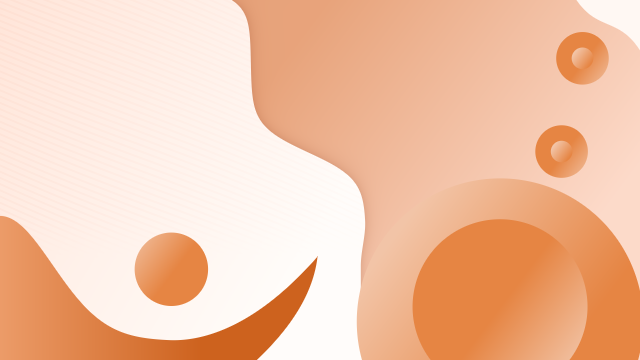
Write a Shadertoy shader that draws this background.

```glsl
// Peach and orange abstract background: flowing waves, soft discs and fine diagonal stripes.

// Positions are in canvas heights, origin at the lower left.
const vec2 FLOW = vec2(0.8, -0.6);              // direction of the gradients
const vec3 ORANGE = vec3(0.900, 0.520, 0.262);
const vec3 RUST = vec3(0.805, 0.385, 0.118);
const vec3 APRICOT = vec3(0.925, 0.610, 0.410);
const vec3 SAND = vec3(0.950, 0.770, 0.655);
const vec3 CLAY = vec3(0.908, 0.640, 0.482);
const vec3 BLUSH = vec3(0.990, 0.855, 0.790);
const vec3 PINK = vec3(1.000, 0.898, 0.850);
const vec3 CREAM = vec3(1.000, 0.990, 0.980);

const vec2 BIG_RING = vec2(1.389, 0.1065);
const vec2 BIG_CORE = vec2(1.389, 0.148);
const vec2 BALL = vec2(0.476, 0.252);
const vec2 UPPER_RING = vec2(1.618, 0.838);
const vec2 LOWER_RING = vec2(1.560, 0.579);

const float STRIPE_GAP = 0.0175;
const float STRIPE_SLOPE = 0.42;
const float STRIPE_STRENGTH = 0.022;
const float SHADOW_WIDTH = 0.016;
const float SHADOW_STRENGTH = 0.11;

// Coverage of a shape from its signed distance (negative inside).
float fill(float dist) {
    return clamp(0.5 - dist * iResolution.y, 0.0, 1.0);
}

float ramp(float from, float to, float v) {
    return clamp((v - from) / (to - from), 0.0, 1.0);
}

// Paints a disc; the colour runs along FLOW between two fractions of the radius.
void disc(inout vec3 col, vec2 p, float radius, vec3 first, vec3 last, vec2 span) {
    float along = dot(p, FLOW) / radius;
    vec3 tint = mix(first, last, ramp(span.x, span.y, along));
    col = mix(col, tint, fill(length(p) - radius));
}

// Right edge of the pale sheet, as x for a given height.
float sheetEdge(float y) {
    float top = 1.0 - y;
    float x = 0.6968 - 0.0532 * exp(-28.8 * top);
    x += 0.3194 / (1.0 + exp(-26.8 * (top - 0.4236)));
    x -= 0.0139 * smoothstep(0.613, 0.74, top);
    return x + 0.02 * smoothstep(0.85, 1.0, top);
}

float sheetDistance(vec2 p) {
    const float STEP = 0.002;
    float slope = (sheetEdge(p.y + STEP) - sheetEdge(p.y - STEP)) / (2.0 * STEP);
    return (p.x - sheetEdge(p.y)) / sqrt(1.0 + slope * slope);
}

// Swoosh in the lower left: a hill, then a parabola rising to the tip.
float swooshTop(float x) {
    float hill = x / 0.2072;
    float rise = max(x - 0.47, 0.0);
    return 0.0532 + 0.347 * exp(-hill * hill) + 1.378 * rise * rise;
}

float swooshDistance(vec2 p) {
    const float STEP = 0.002;
    float slope = (swooshTop(p.x + STEP) - swooshTop(p.x - STEP)) / (2.0 * STEP);
    float upper = (p.y - swooshTop(p.x)) / sqrt(1.0 + slope * slope);
    float drop = 0.287 - p.y;
    float lean = 0.1147 + 3.3 * drop;
    float right = (p.x - 0.882 + drop * (0.1147 + 1.65 * drop)) / sqrt(1.0 + lean * lean);
    return max(upper, right);
}

vec3 sheetColor(vec2 p) {
    vec3 col = mix(PINK, CREAM, ramp(0.0, 1.3, p.x + 0.6 * (1.0 - p.y)));
    // Fine, slightly bowed stripes fading to the right and below
    float phase = (p.y + STRIPE_SLOPE * p.x + 0.012 * sin(5.0 * p.x + 2.0 * p.y)) / STRIPE_GAP;
    float fromLine = abs(fract(phase) - 0.5);
    float line = 1.0 - smoothstep(0.08, 0.26, fromLine);
    float fade = smoothstep(0.27, 0.42, p.y) * (1.0 - 0.6 * ramp(0.1, 1.0, p.x));
    return col - STRIPE_STRENGTH * line * fade * vec3(0.1, 0.9, 1.1);
}

void mainImage(out vec4 fragColor, in vec2 fragCoord) {
    vec2 p = fragCoord / iResolution.y;

    // Peach backdrop
    vec3 col = mix(CLAY, BLUSH, ramp(0.13, 1.10, dot(p, FLOW)));

    // Pale corner at the upper right
    float u = p.x - 1.6875;
    float cornerEdge = 0.933 - 0.43 * u - 46.7 * u * u * u;
    float cornerSlope = 0.43 + 140.1 * u * u;
    float corner = (cornerEdge - p.y) / sqrt(1.0 + cornerSlope * cornerSlope);
    col = mix(col, mix(CREAM, PINK, 0.2), fill(corner));

    // Two small rings
    for (int i = 0; i < 2; i++) {
        vec2 q = p - (i == 0 ? UPPER_RING : LOWER_RING);
        disc(col, q, 0.073, ORANGE, SAND, vec2(0.1, 1.5));
        disc(col, q, 0.030, SAND, ORANGE, vec2(-0.9, 0.9));
    }

    // Pale sheet and its soft shadow
    float sheet = sheetDistance(p);
    col *= 1.0 - SHADOW_STRENGTH * exp(-max(sheet, 0.0) / SHADOW_WIDTH) * vec3(0.6, 1.0, 1.2);
    col = mix(col, sheetColor(p), fill(sheet));

    // Large ring with its core
    disc(col, p - BIG_RING, 0.398, SAND, ORANGE, vec2(-0.95, 0.5));
    disc(col, p - BIG_CORE, 0.243, ORANGE, SAND, vec2(0.0, 1.15));

    // Swoosh and ball
    vec3 swooshTint = mix(APRICOT, RUST, ramp(0.0, 0.56, p.x));
    col = mix(col, swooshTint, fill(swooshDistance(p)));
    disc(col, p - BALL, 0.102, SAND, ORANGE, vec2(-1.5, 0.1));

    fragColor = vec4(col, 1.0);
}
```
